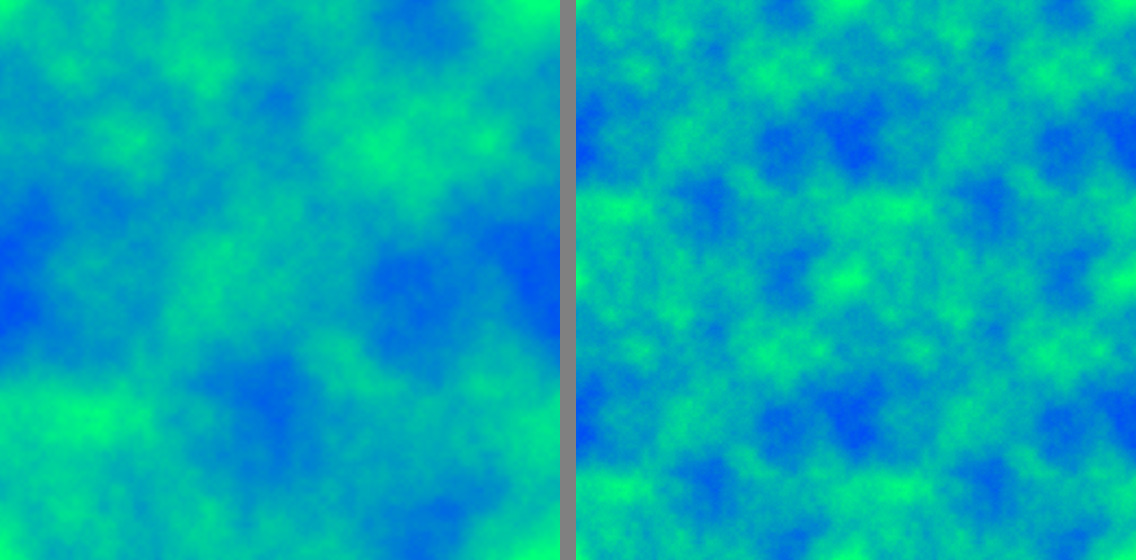
Left: one tile. Right: repeated 2 by 2.
This texture is drawn by a WebGL 1 fragment shader. Its source:

```glsl
precision highp float;

uniform vec2 u_resolution;

#define BASE_CELLS 4.0
#define OCTAVES 6
#define GAIN 0.6
#define CONTRAST 1.46
#define MEAN_LEVEL 0.497
#define SEED 3.7
#define DEEP_BLUE vec3(0.0, 0.24, 1.0)
#define SPRING_GREEN vec3(0.0, 1.0, 0.49)

float hash(vec2 cell, float layer) {
  return fract(sin(dot(cell, vec2(127.1, 311.7)) + layer * 74.7) * 43758.5453);
}

// Value noise whose lattice wraps after the given number of cells
float wrappedNoise(vec2 uv, float cells, float layer) {
  vec2 p = uv * cells;
  vec2 cell = floor(p);
  vec2 f = fract(p);
  vec2 blend = f * f * (3.0 - 2.0 * f);
  vec2 lo = mod(cell, cells);
  vec2 hi = mod(cell + 1.0, cells);
  float bottom = mix(hash(lo, layer), hash(vec2(hi.x, lo.y), layer), blend.x);
  float top = mix(hash(vec2(lo.x, hi.y), layer), hash(hi, layer), blend.x);
  return mix(bottom, top, blend.y);
}

// Octaves double in frequency, so every layer tiles; result is centred on zero
float cloud(vec2 uv) {
  float sum = 0.0;
  float total = 0.0;
  float amplitude = 1.0;
  float cells = BASE_CELLS;
  for (int i = 0; i < OCTAVES; i++) {
    sum += amplitude * (wrappedNoise(uv, cells, SEED + float(i)) - 0.5);
    total += amplitude;
    amplitude *= GAIN;
    cells *= 2.0;
  }
  return sum / total;
}

void main() {
  vec2 uv = gl_FragCoord.xy / u_resolution;
  float level = clamp(MEAN_LEVEL + CONTRAST * cloud(uv), 0.0, 1.0);
  gl_FragColor = vec4(mix(DEEP_BLUE, SPRING_GREEN, level), 1.0);
}
```
